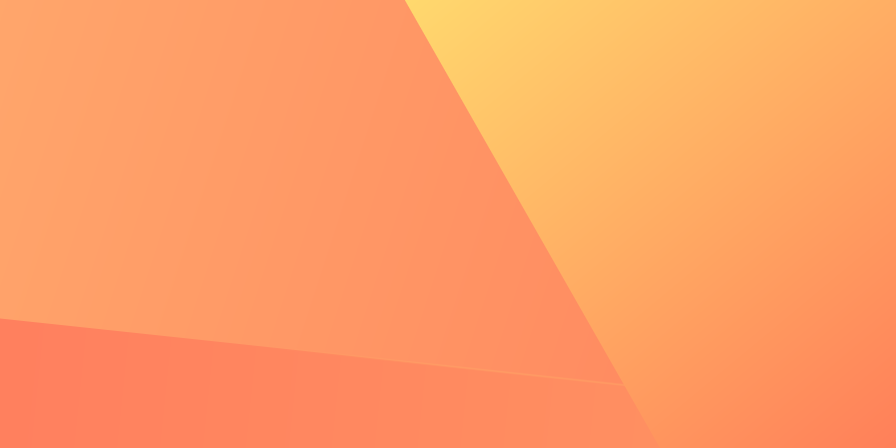
Give the GLSL for this background, as a WebGL 2 fragment shader.

```glsl
#version 300 es
precision highp float;

#define SLOPE_TOP vec2(0.9036, 1.0)
#define SLOPE_FOOT vec2(1.4732, 0.0)
#define FOLD_LEFT vec2(0.0, 0.2891)
#define FOLD_RIGHT vec2(1.3932, 0.1406)
#define GOLD vec3(1.0, 0.85, 0.43)
#define EMBER vec3(1.0, 0.50, 0.35)
#define APRICOT vec3(1.0, 0.65, 0.42)
#define SALMON vec3(1.0, 0.548, 0.38)
#define CORAL vec3(1.0, 0.50, 0.37)
#define PEACH vec3(1.0, 0.56, 0.38)
#define SEAM_STRENGTH 0.16

uniform vec2 u_resolution;
out vec4 fragColor;

// Signed distance to the line through a and b, positive on its left side.
float lineSide(vec2 p, vec2 a, vec2 b) {
    vec2 along = normalize(b - a);
    return dot(p - a, vec2(-along.y, along.x));
}

// Linear blend that runs from point a to point b.
vec3 gradient(vec2 p, vec2 a, vec2 b, vec3 start, vec3 end) {
    vec2 axis = b - a;
    return mix(start, end, clamp(dot(p - a, axis) / dot(axis, axis), 0.0, 1.0));
}

// Coverage of the positive side, softened over one pixel.
float coverage(float d, float pixel) {
    return clamp(d / pixel + 0.5, 0.0, 1.0);
}

void main() {
    // The canvas spans 2 by 1 units.
    vec2 p = gl_FragCoord.xy / u_resolution * vec2(2.0, 1.0);
    float pixel = 1.0 / u_resolution.y;

    // Three plain panels, each with its own gradient.
    vec3 rightPanel = gradient(p, SLOPE_TOP, vec2(1.842, -0.129), GOLD, EMBER);
    vec3 upperPanel = gradient(p, vec2(0.0, 1.0), vec2(1.509, 0.508), APRICOT, SALMON);
    vec3 lowerPanel = gradient(p, vec2(0.0, 0.25), vec2(1.45, 0.1), CORAL, PEACH);

    // Fold between the two left panels, with a faint seam towards the right.
    float fold = lineSide(p, FOLD_LEFT, FOLD_RIGHT);
    vec3 color = mix(lowerPanel, upperPanel, coverage(fold, pixel));
    float seam = 1.0 - smoothstep(0.0, 0.004, abs(fold));
    color = mix(color, GOLD, SEAM_STRENGTH * seam * smoothstep(0.5, 1.1, p.x));

    // Steep edge that reveals the right panel.
    float slope = lineSide(p, SLOPE_TOP, SLOPE_FOOT);
    color = mix(color, rightPanel, coverage(slope, pixel));

    fragColor = vec4(color, 1.0);
}
```
